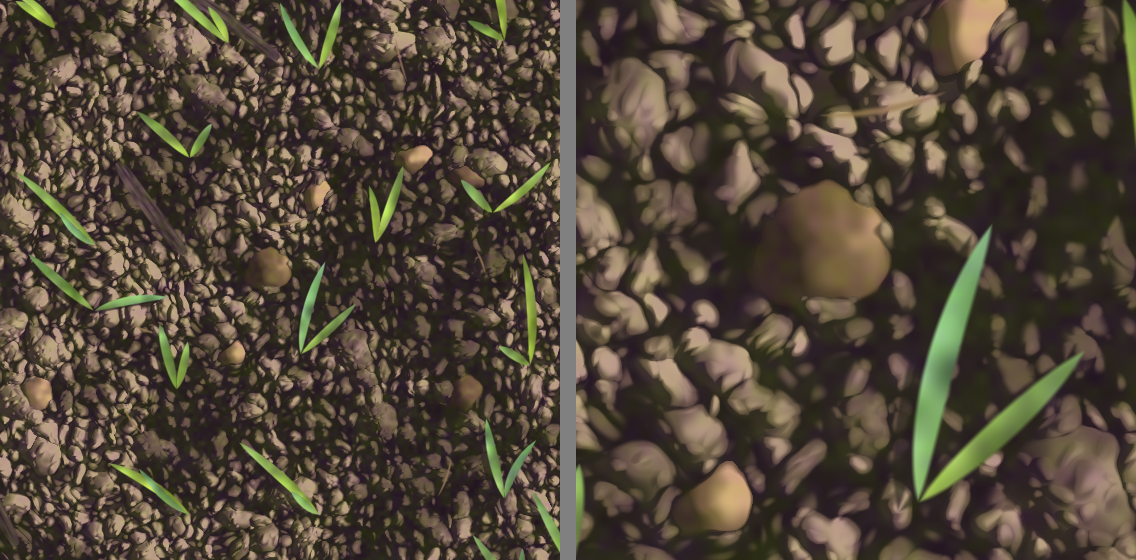
Left, the full canvas; right, a detail of the centre.
Write a WebGL 1 fragment shader that draws this texture.

```glsl
precision highp float;
// Crumbly brown soil in low sunlight with pebbles, dry straw and green sprouts.
// Clods are jittered domes at several sizes merged into one height field, which
// is lit and shadowed from the right; strands are tapered curves scattered on top.
uniform vec2 u_resolution;

#define SUN vec3(0.74, 0.35, 0.57)
#define SHADE_COLOR vec3(0.160, 0.134, 0.120)
#define SOIL_COLOR vec3(0.410, 0.338, 0.272)
#define SUNLIT_COLOR vec3(0.730, 0.625, 0.520)
#define STRAW_COLOR vec3(0.350, 0.285, 0.265)
#define STALK_COLOR vec3(0.600, 0.470, 0.340)
#define LEAF_COOL vec3(0.480, 0.660, 0.440)
#define LEAF_WARM vec3(0.620, 0.720, 0.270)
#define RELIEF 0.85
#define EDGE 0.0018
#define GRAIN 0.10

vec3 hash(vec2 p) {
  vec3 q = fract(p.xyx * vec3(0.1031, 0.1030, 0.0973));
  q += dot(q, q.yxz + 33.33);
  return fract((q.xxy + q.yzz) * q.zyx);
}
// Smooth value noise, three independent channels
vec3 noise(vec2 p) {
  vec2 c = floor(p), f = fract(p);
  f = f * f * (3.0 - 2.0 * f);
  return mix(mix(hash(c), hash(c + vec2(1, 0)), f.x),
             mix(hash(c + vec2(0, 1)), hash(c + vec2(1, 1)), f.x), f.y);
}
// Tallest dome at p: height and a random tint; each layer has its own grid angle
vec2 clods(vec2 p, float cells, float share, float seed) {
  float c = cos(seed), s = sin(seed);
  vec2 q = mat2(c, s, -s, c) * p * cells, corner = floor(q - 0.5), best = vec2(0.0, 0.4);
  for (int k = 0; k < 4; k++) {
    vec2 cell = corner + vec2(mod(float(k), 2.0), floor(float(k) / 2.0));
    vec3 place = hash(cell + seed), form = hash(cell + seed + 57.0);
    vec2 d = q - cell - 0.25 - 0.5 * place.xy;
    d = 1.1 * d + (form.x - 0.5) * 0.5 * d.yx;
    d.x *= 1.0 + 0.4 * form.y;
    float radius = mix(0.34, 0.62, place.z);
    float height = (radius - dot(d, d) / radius) / cells;
    if (form.z < share && height > best.x) best = vec2(height, form.y);
  }
  return best;
}
vec2 higher(vec2 a, vec2 b) { return a.x > b.x ? a : b; }

// Soil relief: height and tint; a tint above 1 marks a pebble
vec2 soil(vec2 p) {
  vec2 top = higher(clods(p, 12.0, 0.28, 11.0), clods(p, 22.0, 0.5, 131.5));
  top = higher(top, clods(p, 37.0, 0.95, 251.3));
  top.x += 0.6 * clods(p, 66.0, 0.85, 371.9).x;
  vec2 pebble = clods(p, 13.0, 0.04, 491.0);
  if (pebble.x > 0.0) pebble += vec2(0.004, 1.0);
  return higher(top, pebble) * vec2(RELIEF, 1.0);
}
// Scattered curved strands: cover, place along, place across, random tint.
// The whole part of the seed sets the roots, the fraction sets the angles.
vec4 strands(vec2 p, float cells, float share, vec2 aim, vec2 size, float taper, float seed) {
  vec4 found = vec4(0.0);
  for (int k = 0; k < 9; k++) {
    vec2 cell = floor(p * cells) + vec2(mod(float(k), 3.0), floor(float(k) / 3.0)) - 1.0;
    vec3 root = hash(cell + floor(seed)), form = hash(cell + seed * 7.3 + 19.0);
    vec2 d = p - (cell + 0.1 + 0.8 * root.xy) / cells;
    float angle = aim.x + aim.y * (form.x - 0.5), reach = size.x * mix(0.4, 1.0, form.y);
    vec2 along = vec2(cos(angle), sin(angle));
    float t = dot(d, along) / reach, bend = (form.z - 0.5) * aim.y * 0.3 * reach;
    float across = dot(d, vec2(-along.y, along.x)) - bend * t * t;
    float width = size.y * pow(max(4.0 * t * (1.0 - t), 0.0), taper);
    float cover = 1.0 - smoothstep(-EDGE, EDGE, abs(across) - width + EDGE);
    if (root.z < share && cover > found.x) found = vec4(cover, t, across / size.y, form.z);
  }
  return found;
}
vec4 leaves(vec2 p) {
  vec4 first = strands(p, 4.0, 0.85, vec2(1.75, 1.5), vec2(0.20, 0.0105), 0.6, 3.0);
  vec4 second = strands(p, 4.0, 0.85, vec2(1.5, 2.4), vec2(0.14, 0.0095), 0.6, 3.4);
  return first.x > second.x ? first : second;
}

void main() {
  vec2 p = gl_FragCoord.xy / u_resolution.y;
  vec2 q = p + 0.03 * noise(p * 8.0).xy + 0.012 * noise(p * 42.0).xy + 0.004 * noise(p * 95.0).xy;
  // Sunlight, cast shadows and dark hollows
  vec2 ground = soil(q);
  float h = ground.x, gap = 0.004, blocked = 0.0;
  vec2 slope = vec2(soil(q + vec2(gap, 0)).x, soil(q + vec2(0, gap)).x) - h;
  float light = max(dot(normalize(vec3(-slope / gap, 1.0)), SUN), 0.0);
  for (int k = 1; k <= 4; k++) {
    float away = 0.008 * float(k);
    blocked = max(blocked, soil(q + normalize(SUN.xy) * away).x - h - 0.7 * away);
  }
  light = 0.12 + 0.88 * light * (1.0 - smoothstep(0.0, 0.011, blocked));
  float patches = smoothstep(0.2, 0.75, 0.6 * noise(p * 6.0).x + 0.4 * noise(p * 13.0).y);
  float open = smoothstep(-0.004, 0.009, h - 0.006 * (1.0 - patches)) * mix(0.5, 1.2, patches);
  // Soil and pebble colours
  float pebble = step(1.0, ground.y);
  float tone = light * open * mix(0.75, 1.15, fract(ground.y)) * (1.0 + 0.25 * pebble);
  tone *= 0.8 + 0.4 * noise(p * 90.0).z;
  vec3 color = mix(SHADE_COLOR, SOIL_COLOR, smoothstep(-0.02, 0.42, tone));
  color = mix(color, SUNLIT_COLOR, smoothstep(0.40, 1.0, tone));
  color *= mix(vec3(1.0), vec3(1.12, 1.06, 0.94), pebble);
  // Broad dark straw, partly buried, and thin pale stalks
  vec4 straw = strands(p, 2.0, 0.65, vec2(-0.8, 0.5), vec2(0.30, 0.015), 0.2, 41.0);
  float fibre = noise(vec2(straw.y * 9.0, straw.z * 4.0 + 30.0)).x;
  straw.x *= 0.9 - 0.9 * smoothstep(0.022, 0.034, h);
  color = mix(color, STRAW_COLOR * (0.6 + 0.7 * fibre), straw.x);
  float stalk = strands(p, 3.0, 0.5, vec2(-0.8, 2.0), vec2(0.09, 0.0038), 0.4, 83.0).x;
  color = mix(color, STALK_COLOR, 0.8 * stalk);
  // Sprouts and their shadows
  color = mix(color, SHADE_COLOR, 0.7 * leaves(p + 0.016 * SUN.xy).x);
  vec4 leaf = leaves(p);
  float warmth = clamp(leaf.w * 1.1 - 0.5 * leaf.y + 0.2, 0.0, 1.0);
  vec3 green = mix(LEAF_COOL, LEAF_WARM, warmth) * (0.95 + 0.18 * leaf.z);
  color = mix(color, green * (0.75 + 0.5 * noise(p * 45.0).y), leaf.x);
  // Soft colour grain between violet and olive
  vec3 speck = noise(p * 120.0 + 9.0) + 0.8 * noise(p * 45.0) - 0.9;
  color += GRAIN * (speck.x * vec3(0.1, 0.55, -0.45) + 0.3 * speck.y);
  gl_FragColor = vec4(clamp(color, 0.0, 1.0), 1.0);
}
```
